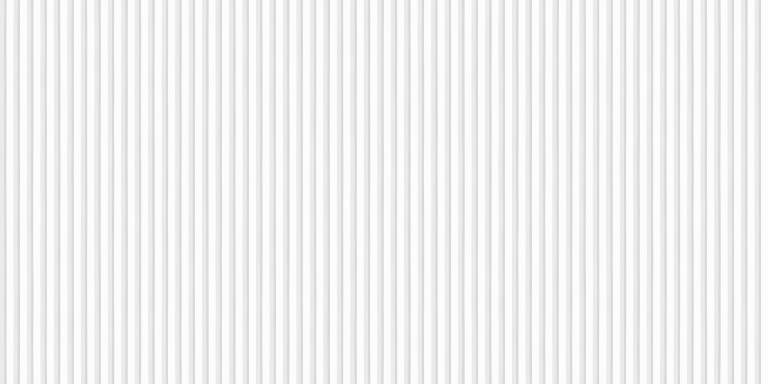
This pattern is drawn by a Shadertoy shader. Its source:

```glsl
// Fluted white panel: 57 vertical ribs, each a bright face beside a grey groove.
// The groove is a pale slope with a darker line toward its right edge; smooth
// noise stretched along the ribs varies the shade and edges very slightly.

float hash(vec2 p) {
    return fract(sin(dot(p, vec2(127.1, 311.7))) * 43758.5453);
}

float valueNoise(vec2 p) {
    vec2 cell = floor(p);
    vec2 f = fract(p);
    f = f * f * (3.0 - 2.0 * f);
    float low = mix(hash(cell), hash(cell + vec2(1.0, 0.0)), f.x);
    float high = mix(hash(cell + vec2(0.0, 1.0)), hash(cell + vec2(1.0, 1.0)), f.x);
    return mix(low, high, f.y);
}

// Soft-edged band from a to b
float band(float x, float a, float b, float soft) {
    return smoothstep(a - soft, a + soft, x) * (1.0 - smoothstep(b - soft, b + soft, x));
}

void mainImage(out vec4 fragColor, in vec2 fragCoord) {
    vec2 uv = fragCoord / iResolution.xy;
    float ribs = uv.x * 57.0;
    float soft = max(0.04, 0.6 * 57.0 / iResolution.x);

    // Uneven edges, drifting slowly along each rib
    float ribId = floor(ribs + 0.25);
    float wobble = valueNoise(vec2(ribId * 7.0, uv.y * 9.0)) - 0.5;

    // Rib coordinate runs from -0.25 to 0.75, keeping the groove in one piece
    float x = fract(ribs + 0.25) - 0.25 + 0.02 * wobble;

    // Bright face, pale slope, darker line
    float shade = 0.99;
    shade = mix(shade, 0.92, band(x, 0.0, 0.48, soft));
    shade = mix(shade, 0.85, band(x, 0.31, 0.47, soft));

    // Faint streaks inside the groove only
    float streak = valueNoise(vec2(ribs * 5.0, uv.y * 24.0)) - 0.5;
    shade += 0.015 * streak * band(x, 0.0, 0.48, soft);

    fragColor = vec4(vec3(shade), 1.0);
}
```
